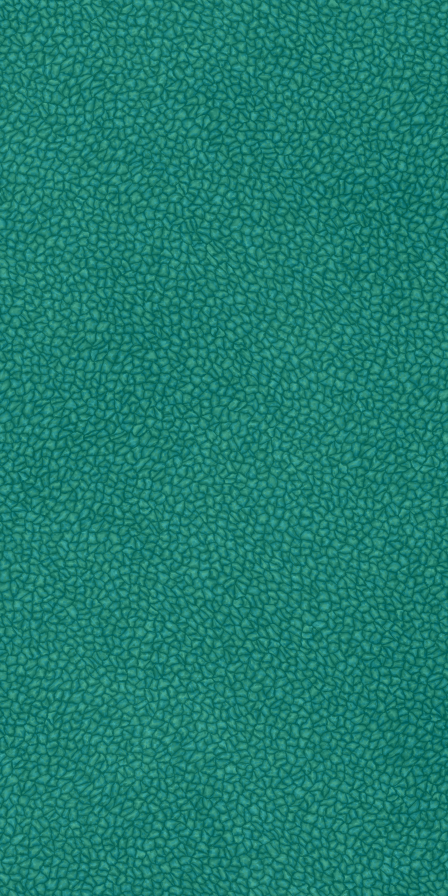
This texture is drawn by a Shadertoy shader. Its source:

```glsl
#define PEBBLES 49.0      // leather pebbles across the width
#define JITTER 0.78       // irregularity of the pebbles
#define RELIEF 0.42       // crease-to-crown distance
#define FLECKS 3.9        // fine flecks per pebble
#define FLECK_TONE 0.38   // brightness swing of the flecks
#define MOTTLE 0.066      // brightness swing of broad patches
#define SLANT 0.12        // light from the upper left
#define CREASE vec3(0.030, 0.392, 0.332)
#define CROWN vec3(0.285, 0.660, 0.560)
#define BLUE_SHEEN vec3(-0.030, 0.004, 0.062)

vec2 hash2(vec2 p) {
    vec3 q = fract(vec3(p.xyx) * vec3(0.1031, 0.1030, 0.0973));
    q += dot(q, q.yzx + 33.33);
    return fract((q.xx + q.yz) * q.zy);
}

// Cellular noise: xy = offset to the nearest centre, z = border distance, w = cell id
vec4 cells(vec2 p) {
    vec2 base = floor(p), nearest = vec2(9.0), second = vec2(9.0);
    float id = 0.0;
    for (int j = -1; j <= 1; j++)
    for (int i = -1; i <= 1; i++) {
        vec2 cell = base + vec2(i, j);
        vec2 rnd = hash2(cell);
        vec2 r = cell + 0.5 + JITTER * (rnd - 0.5) - p;
        if (dot(r, r) < dot(nearest, nearest)) {
            second = nearest;
            nearest = r;
            id = fract(rnd.x * 7.31 + rnd.y * 3.77);
        } else if (dot(r, r) < dot(second, second)) {
            second = r;
        }
    }
    float border = dot(0.5 * (nearest + second), normalize(second - nearest));
    return vec4(nearest, border, id);
}

// Broad uneven patches from layered, bent sines
float patches(vec2 p) {
    float sum = 0.0, gain = 0.6;
    for (int i = 0; i < 4; i++) {
        p += 0.55 * sin(p.yx * 1.3 + float(i) * 2.1);
        sum += gain * sin(p.x + 1.7) * sin(p.y + 0.6);
        p = mat2(1.3, 1.1, -1.1, 1.3) * p;
        gain *= 0.65;
    }
    return sum;
}

vec3 leather(vec2 uv) {
    // Bend the grain so that its direction and size drift
    vec2 bent = uv + 0.020 * sin(uv.yx * vec2(9.0, 7.0) + vec2(0.4, 2.0))
                   + 0.005 * sin(uv.yx * vec2(31.0, 27.0) + uv * 13.0);
    vec2 grain = mat2(0.94, 0.30, -0.26, 0.98) * bent * PEBBLES + 70.0;
    grain += 0.10 * sin(grain.yx * 2.7 + 1.3 * sin(grain));

    // Ragged outlines and fine wrinkles
    vec2 ragged = grain + 0.04 * sin(grain.yx * 7.3 + 2.0 * sin(grain * 1.9));
    vec4 pebble = cells(ragged);
    vec4 fleck = cells(grain * FLECKS + 19.0);

    // Domed pebbles with thin dark creases, lit from one side
    float dome = clamp(pebble.z / RELIEF, 0.0, 1.0);
    float body = smoothstep(0.0, 0.13, pebble.z);
    float tone = dome * 0.62 + 0.17 * body - 0.01;
    tone += SLANT * body * dot(pebble.xy, vec2(0.6, -0.8));
    tone += 0.10 * body * (pebble.w - 0.5);
    tone += FLECK_TONE * (0.4 + 0.6 * body) * (fleck.w - 0.5);

    // Broad patches and a slightly darker right side
    tone += MOTTLE * patches(uv * 5.0 + 2.0);
    tone -= 0.05 * smoothstep(0.6, 1.0, uv.x);

    float sheen = smoothstep(0.40, 0.85, fract(fleck.w * 5.3 + pebble.w));
    sheen *= 0.45 + 0.65 * body;
    return mix(CREASE, CROWN, clamp(tone, -0.08, 1.1)) + BLUE_SHEEN * sheen;
}

void mainImage(out vec4 fragColor, in vec2 fragCoord) {
    // Average four samples per pixel for smooth creases
    vec3 colour = vec3(0.0);
    for (int k = 0; k < 4; k++) {
        vec2 shift = (vec2(k % 2, k / 2) - 0.5) * 0.5;
        colour += leather((fragCoord + shift) / iResolution.x);
    }
    fragColor = vec4(colour * 0.25, 1.0);
}
```
